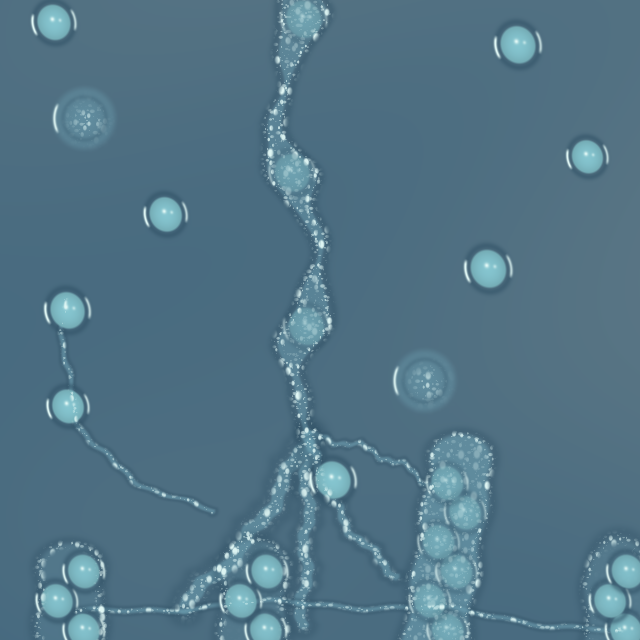
This texture is drawn by a three.js fragment shader. Its source:

```glsl
// Pale beads and glinting jelly strands suspended in murky blue liquid.
varying vec2 vUv;

const vec3 DEEP  = vec3(0.26, 0.405, 0.495);
const vec3 MURK  = vec3(0.375, 0.475, 0.525);
const vec3 SHADE = vec3(0.19, 0.32, 0.40);
const vec3 JELLY = vec3(0.42, 0.62, 0.69);
const vec3 BEAD  = vec3(0.50, 0.74, 0.78);
const vec3 GLINT = vec3(0.88, 0.97, 0.96);
const float BEAD_RADIUS = 0.029;
const float HAZE_RADIUS = 0.048;
const float EDGE = 0.003;
const float TAU = 6.2831853;
const vec2 JUNCTION = vec2(0.48, 0.32);
const vec2 GLINT_CELLS = vec2(95.0, 68.0);

float fill(float d, float soft) { return 1.0 - smoothstep(-soft, soft, d); }
float band(float x, float w) { return exp(-x * x / (w * w)); }

vec3 hash3(vec2 p) {
  vec3 q = fract(p.xyx * vec3(0.1031, 0.1030, 0.0973));
  q += dot(q, q.yxz + 33.33);
  return fract((q.xxy + q.yzz) * q.zyx);
}

// Cellular sparkle: one spot of random size per cell.
float sparkle(vec2 p) {
  vec2 cell = floor(p);
  float light = 0.0;
  for (int j = -1; j <= 1; j++)
    for (int i = -1; i <= 1; i++) {
      vec2 c = cell + vec2(float(i), float(j));
      vec3 h = hash3(c + 17.0);
      float r = 0.12 + 0.55 * h.z * h.z * h.z;
      float d = length(p - c - h.xy);
      light = max(light, (1.0 - smoothstep(0.4 * r, r, d)) * (0.45 + 0.55 * h.z));
    }
  return light;
}

// Sphere with dark halo, side crescents and two small highlights.
void bead(inout vec3 col, vec2 p, vec2 c, float r, float alpha) {
  vec2 q = (p - c) / r;
  q.x = q.x * 1.07 + 0.08 * q.y;
  float d = length(q);
  float side = smoothstep(0.86, 0.97, abs(q.x + 0.12 * q.y) / max(d, 0.01));
  col = mix(col, SHADE, 0.55 * alpha * band(d - 1.22, 0.19));
  col = mix(col, BEAD * (1.04 - 0.14 * d * d), alpha * fill(d - 1.0, 0.08));
  float crescent = band(d - 1.3, 0.09) * side * (q.x < 0.0 ? 1.0 : 0.75);
  float spots = band(length(q - vec2(-0.08, 0.18)), 0.13)
              + 0.6 * band(length(q - vec2(0.38, 0.12)), 0.10);
  col = mix(col, GLINT, min(1.0, alpha * (crescent + spots)));
}

// Blurred ball with a mottled, glinting core.
void hazeBall(inout vec3 col, inout float sheen, vec2 p, vec2 c) {
  vec2 q = (p - c) / HAZE_RADIUS;
  float d = length(q);
  col = mix(col, JELLY, (0.35 + 0.3 * band(d, 0.6)) * fill(d - 1.0, 0.14));
  col = mix(col, SHADE, 0.25 * band(d - 0.7, 0.08));
  sheen += 0.75 * band(length(q - vec2(0.1, -0.1)), 0.45);
  float arc = band(d - 0.98, 0.05) * smoothstep(0.85, 0.95, -q.x / max(d, 0.01));
  col = mix(col, GLINT, 0.9 * arc);
}

// Distance to a bowed, wavering thread from a to b.
float thread(vec2 p, vec2 a, vec2 b, float bow) {
  float len = length(b - a);
  vec2 dir = (b - a) / len;
  float t = clamp(dot(p - a, dir) / len, 0.0, 1.0);
  float sway = bow * sin(0.5 * TAU * t) + 0.005 * sin(19.0 * t + 40.0 * bow) + 0.002 * sin(57.0 * t);
  return length(p - a - dir * t * len - vec2(-dir.y, dir.x) * sway);
}

void layThread(inout vec3 col, inout float sheen, float d, float w) {
  col = mix(col, SHADE, 0.35 * band(d - 2.0 * w, w));
  col = mix(col, JELLY, 0.55 * fill(d - w, EDGE));
  sheen += 0.9 * band(d, w * 1.1);
}

float trunkX(float y) {
  return 0.515 - 0.07 * y - 0.025 * sin(16.0 * (y - 0.7)) + 0.005 * sin(53.0 * y);
}

void main() {
  vec2 p = vUv;
  float sheen = 0.0;

  // Murky liquid
  float cloud = sin(5.0 * p.x + 2.0 * sin(3.0 * p.y)) + sin(7.0 * p.y - 3.0 * p.x + 1.0);
  vec3 col = mix(DEEP, MURK, clamp(0.08 + 0.38 * p.x + 0.25 * p.y + 0.09 * cloud, 0.0, 1.0));

  // Thin threads: a fan of roots, a tail on the left, one along the floor
  for (int i = 0; i < 4; i++) {
    float k = float(i);
    float a = -2.2 + 0.6 * k;
    vec2 tip = JUNCTION + (0.33 - 0.035 * k) * vec2(cos(a), sin(a));
    layThread(col, sheen, thread(p, JUNCTION, tip, 0.025 * sin(2.0 * k + 1.0)), 0.011 - 0.0025 * k);
  }
  layThread(col, sheen, thread(p, vec2(0.10, 0.53), vec2(0.33, 0.20), -0.09), 0.0035);
  layThread(col, sheen, thread(p, vec2(0.12, 0.04), vec2(0.97, 0.01), 0.03), 0.003);

  // Lumpy trunk with bright rims
  float lump = 0.5 + 0.5 * cos(TAU * (p.y - 0.73) / 0.24);
  float w = 0.006 + 0.028 * lump * lump + 0.003 * sin(71.0 * p.y);
  float d = abs(p.x - trunkX(p.y));
  float above = smoothstep(0.30, 0.33, p.y);
  col = mix(col, SHADE, 0.4 * above * band(d - w - 0.008, 0.007));
  col = mix(col, JELLY, 0.45 * above * fill(d - w, EDGE));
  sheen += above * (0.95 * band(d - w, 0.007) + 0.35 * fill(d - w, EDGE));
  for (int i = 0; i < 4; i++) {
    float y = 0.97 - 0.24 * float(i);
    bead(col, p, vec2(trunkX(y), y), BEAD_RADIUS, i == 3 ? 1.0 : 0.45);
  }

  // Loose beads, two of them out of focus
  for (int i = 0; i < 9; i++) {
    float k = float(i);
    vec2 c = vec2(0.16 + 0.1 * sin(4.0 + 2.0 * k), 0.965 - 0.15 * k);
    if (i > 4) c = vec2(0.79 + 0.13 * sin(0.15 + 1.6 * (k - 5.0)), 0.93 - 0.175 * (k - 5.0));
    if (i == 1 || i == 8) hazeBall(col, sheen, p, c);
    else bead(col, p, c, BEAD_RADIUS * (0.95 + 0.08 * sin(3.0 * k)), 1.0);
  }

  // Jelly sheaths along the floor, packed with beads
  for (int i = 0; i < 4; i++) {
    float k = float(i);
    float tall = band(k - 2.0, 0.6);
    float top = 0.10 + 0.17 * tall;
    vec2 foot = vec2(0.11 + 0.285 * k, 0.0);
    float t = clamp(p.y / top, 0.0, 1.0);
    float wall = 0.048 + 0.004 * sin(60.0 * p.y + k);
    float s = length(p - foot - vec2(0.04 * t * tall, top * t)) - wall;
    col = mix(col, SHADE, 0.35 * band(s - 0.008, 0.008));
    col = mix(col, JELLY, (0.2 + 0.4 * tall) * fill(s, 2.0 * EDGE));
    sheen += 0.8 * band(s, 0.006) + 0.3 * tall * fill(s, EDGE);
    for (int j = 0; j < 6; j++) {
      float y = 0.015 + 0.046 * float(j);
      float x = 0.021 * cos(0.5 * TAU * float(j) + 0.3 * k) + 0.04 * tall * y / top;
      if (y < top + 0.01) bead(col, p, foot + vec2(x, y), 0.9 * BEAD_RADIUS, 0.95 - 0.4 * tall);
    }
  }

  // Glints gather wherever the jelly has sheen
  float spark = max(sparkle(p * GLINT_CELLS), 0.6 * sparkle(p.yx * GLINT_CELLS * 1.7));
  col = mix(col, GLINT, spark * clamp(sheen, 0.0, 1.0));
  gl_FragColor = vec4(col, 1.0);
}
```
